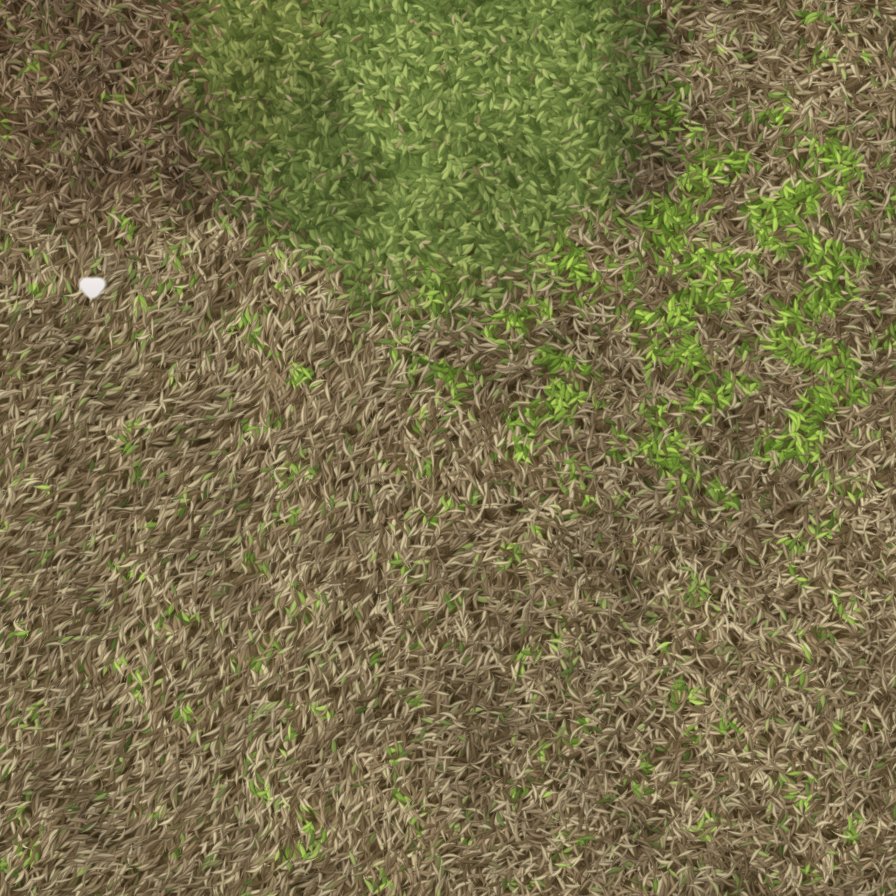
This texture is drawn by a WebGL 2 fragment shader. Its source:

```glsl
#version 300 es
precision highp float;
// Rough meadow from above: matted dry straw, a fine green lawn patch and
// leafy sprouts. Layers of curved blades are scattered on jittered cells;
// layered sines steer their direction, colour and shade.

uniform vec2 u_resolution;
out vec4 fragColor;

const int LAYERS = 11;
const float CELL_LARGE = 0.029;   // blade spacing of the lowest layer
const float CELL_SMALL = 0.017;   // blade spacing of the top layer
const float SOFTNESS = 0.0009;    // edge blur in canvas units
const float BLADE_SHADOW = 0.30;
const float STRAW_ANGLE = 0.95;   // main lie of the straw, radians

const vec3 SOIL = vec3(0.20, 0.16, 0.08);
const vec3 BROWN = vec3(0.42, 0.35, 0.24);
const vec3 STRAW = vec3(0.57, 0.49, 0.37);
const vec3 PALE = vec3(0.77, 0.71, 0.56);
const vec3 LEAF_DARK = vec3(0.25, 0.31, 0.13);
const vec3 LEAF = vec3(0.41, 0.48, 0.24);
const vec3 LEAF_LIGHT = vec3(0.63, 0.69, 0.39);
const vec3 SPROUT_TINT = vec3(1.02, 1.12, 0.78);
const vec3 STONE = vec3(0.93, 0.91, 0.90);

vec4 hash4(vec2 cell, float seed) {
    vec4 h = fract(vec4(cell.xyx, seed) * vec4(0.1031, 0.1030, 0.0973, 0.1099));
    h += dot(h, h.wzxy + 33.33);
    return fract((h.xxyz + h.yzzw) * h.zywx);
}

// Layered, turned sines, roughly -1 to 1
float waves(vec2 p) {
    const mat2 turn = mat2(1.44, 1.08, -1.08, 1.44);
    float sum = 0.0, amp = 0.55;
    for (int i = 0; i < 4; i++) {
        sum += amp * sin(p.x + 1.4 * sin(p.y * 1.2 + float(i)));
        p = turn * p + 2.3;
        amp *= 0.62;
    }
    return sum;
}

// Soft ellipse: 1 at the centre, 0 outside
float blob(vec2 p, vec2 centre, vec2 radius, float warp) {
    return smoothstep(1.15, 0.75, length((p - centre) / radius) + warp);
}

vec3 dryColour(float t) {
    vec3 c = mix(SOIL, BROWN, smoothstep(0.0, 0.22, t));
    c = mix(c, STRAW, smoothstep(0.18, 0.52, t));
    return mix(c, PALE, smoothstep(0.52, 0.97, t));
}

vec3 leafColour(float t) {
    vec3 c = mix(LEAF_DARK, LEAF, smoothstep(0.0, 0.45, t));
    return mix(c, LEAF_LIGHT, smoothstep(0.45, 1.0, t));
}

void main() {
    vec2 p = gl_FragCoord.xy / u_resolution.y;
    float soft = SOFTNESS + 0.7 / u_resolution.y;

    // Regions
    float broad = waves(p * 11.0 + 4.0);
    float patchy = waves(p * 42.0 + 1.0);
    float fine = waves(p * 160.0);
    float lawn = blob(p, vec2(0.46, 0.95), vec2(0.26, 0.29), 0.10 * broad + 0.07 * patchy);
    float thicket = blob(p, vec2(0.77, 0.67), vec2(0.32, 0.23), 0.15 * broad);
    float sprout = thicket * smoothstep(-0.45, 0.55, patchy + 0.3 * broad) * 0.75;
    sprout += 0.55 * smoothstep(0.45, 1.1, patchy + 0.25 * broad);
    sprout = clamp(sprout, 0.0, 0.85) * (1.0 - lawn);
    float green = clamp(0.06 + 0.90 * lawn + sprout, 0.0, 0.95);

    // Direction, spread and light
    float matted = smoothstep(0.75, 0.25, p.x) * smoothstep(0.85, 0.6, p.y);
    float flow = STRAW_ANGLE + 0.45 * broad + 0.2 * patchy;
    float spread = mix(3.1, 1.5, matted * (1.0 - green));
    float corner = blob(p, vec2(0.13, 1.0), vec2(0.24, 0.26), 0.12 * broad);
    float hollow = blob(p, vec2(0.31, 0.83), vec2(0.13, 0.11), 0.2 * broad);
    float furrow = blob(p, vec2(0.72, 0.88), vec2(0.05, 0.15), 0.2 * patchy);
    float light = 1.04 + 0.07 * broad + 0.09 * patchy * (1.0 - 0.5 * lawn);
    light -= 0.20 * corner * (1.0 - lawn) + 0.16 * hollow + 0.18 * furrow;

    // Ground under the blades
    vec3 ground = mix(SOIL, BROWN, clamp(0.55 + 0.5 * fine, 0.0, 1.0));
    vec3 turf = leafColour(0.34 + 0.25 * fine);
    vec3 colour = mix(ground, turf, max(lawn, 0.35 * sprout));

    // Blades, lowest layer first
    for (int k = 0; k < LAYERS; k++) {
        float height = float(k) / float(LAYERS - 1);
        float size = mix(CELL_LARGE, CELL_SMALL, height);
        vec2 q = p / size + 7.31 * float(k);
        vec2 base = floor(q);
        for (int n = 0; n < 9; n++) {
            vec2 cell = base + vec2(n % 3, n / 3) - 1.0;
            vec4 place = hash4(cell, float(k) + 1.0);
            vec4 look = hash4(cell, float(k) + 51.0);
            float angle = flow + (place.z - 0.5) * spread;
            vec2 dir = vec2(cos(angle), sin(angle));
            vec2 d = q - cell - place.xy;
            float along = dot(d, dir);
            float across = dot(d, vec2(-dir.y, dir.x)) + (place.w - 0.5) * along * along;
            float isLeaf = smoothstep(-0.06, 0.06, green - look.x);
            float reach = mix(0.45 + 0.27 * look.y, 0.32 + 0.14 * look.y, max(lawn, 0.6 * isLeaf));
            float width = mix(0.07 + 0.05 * look.z, 0.13, isLeaf);
            float edge = abs(across) - width * (1.0 - along * along / (reach * reach));

            float tone = clamp(look.w * 0.86 + 0.16 * height, 0.0, 1.0);
            vec3 leaf = leafColour(tone) * mix(vec3(1.0), SPROUT_TINT, sprout);
            vec3 blade = mix(dryColour(tone), leaf, isLeaf);
            blade *= 1.0 + 0.12 * clamp(across / width, -1.0, 1.0);
            colour *= 1.0 - BLADE_SHADOW * (1.0 - 0.4 * lawn) * smoothstep(0.10, -0.05, edge);
            colour = mix(colour, blade, smoothstep(soft, -soft, edge * size));
        }
    }
    colour *= light * mix(vec3(1.0), vec3(1.03, 0.98, 0.98), corner);

    // Pale stone
    vec2 s = p - vec2(0.103, 0.68);
    float stone = length(s * vec2(0.9, 1.1)) - 0.012 - 0.0015 * sin(3.0 * atan(s.y, s.x));
    colour = mix(colour, STONE + 2.0 * s.y, smoothstep(2.0 * soft, -soft, stone));

    fragColor = vec4(clamp(colour, 0.0, 1.0), 1.0);
}
```
